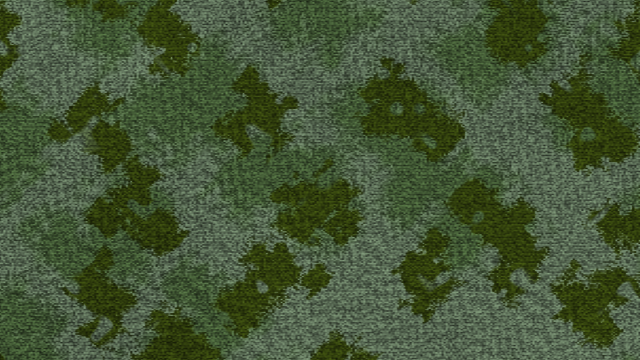
Give the GLSL for this texture, as a Shadertoy shader.

```glsl
const vec3 GREY_GREEN = vec3(0.350, 0.420, 0.332);
const vec3 LEAF_GREEN = vec3(0.250, 0.345, 0.195);
const vec3 OLIVE = vec3(0.192, 0.248, 0.050);

const float CELL = 0.33;           // camouflage cell, in canvas heights
const float OLIVE_SHARE = 0.80;    // chance that a cell holds a shape
const float GREEN_SHARE = 0.88;
const float GREEN_GROWTH = 0.08;   // widening of the green shapes
const float OLIVE_SOFTNESS = 0.035;
const float GREEN_SOFTNESS = 0.11;
const float RAGGEDNESS = 0.17;
const float FRINGE = 0.06;         // threads that break up the edges

const vec2 THREADS = vec2(170.0, 250.0);
const vec2 STITCHES = vec2(95.0, 112.0);
const float THREAD_CONTRAST = 0.75;
const float ROW_CONTRAST = 0.08;
const float STITCH_CONTRAST = 0.07;
const float BRIGHTNESS = 0.95;
const float TAU = 6.2831853;

float hash(vec2 p) {
    return fract(sin(dot(p, vec2(127.1, 311.7))) * 43758.5453);
}

vec2 hash2(vec2 p) {
    return vec2(hash(p), hash(p + 37.3));
}

float noise(vec2 p) {
    vec2 i = floor(p), f = fract(p);
    f = f * f * (3.0 - 2.0 * f);
    float low = mix(hash(i), hash(i + vec2(1.0, 0.0)), f.x);
    float high = mix(hash(i + vec2(0.0, 1.0)), hash(i + 1.0), f.x);
    return mix(low, high, f.y);
}

float boxDistance(vec2 p, vec2 halfSize) {
    vec2 d = abs(p) - halfSize;
    return length(max(d, 0.0)) + min(max(d.x, d.y), 0.0);
}

// Distance to scattered bars, each with two squares stuck to its sides
float blockDistance(vec2 p, float share, float seed) {
    vec2 home = floor(p);
    float nearest = 1.0;
    for (int y = -1; y <= 1; y++) {
        for (int x = -1; x <= 1; x++) {
            vec2 cell = home + vec2(x, y);
            vec2 key = cell + seed;
            if (hash(key + 5.7) > share) continue;

            vec2 q = p - cell - 0.5 - 0.4 * (hash2(key) - 0.5);
            if (hash(key + 9.1) < 0.5) q = q.yx;
            float halfLength = mix(0.22, 0.50, hash(key + 2.9));
            nearest = min(nearest, boxDistance(q, vec2(halfLength, 0.17)));

            for (int k = 0; k < 2; k++) {
                vec2 r = hash2(key + 13.0 + 7.0 * float(k));
                float side = float(2 * k - 1);
                vec2 corner = vec2((2.0 * r.x - 1.0) * halfLength, side * 0.20);
                float halfSide = mix(0.08, 0.16, r.y);
                nearest = min(nearest, boxDistance(q - corner, vec2(halfSide)));
            }
        }
    }
    return nearest;
}

// Blocky wear, streaked along both diagonals
float wear(vec2 p) {
    float streaks = noise(p * vec2(5.0, 17.0)) + noise(p * vec2(15.0, 6.0) + 31.0);
    return 0.6 * streaks + 0.4 * noise(p * 3.5 + 11.0) - 0.8;
}

void mainImage(out vec4 fragColor, in vec2 fragCoord) {
    vec2 uv = fragCoord / iResolution.y;
    vec2 diagonal = vec2(uv.x + uv.y, uv.y - uv.x) * 0.70711 / CELL;
    float thread = noise(uv * THREADS);
    float fringe = FRINGE * (thread - 0.5);

    // Soft green underlayer
    float green = blockDistance(diagonal * 0.85 + 4.3, GREEN_SHARE, 71.0);
    green += 1.5 * RAGGEDNESS * wear(diagonal * 0.8 + 19.0) + 2.0 * fringe;
    float greenMask = 1.0 - smoothstep(-GREEN_SOFTNESS, GREEN_SOFTNESS, green - GREEN_GROWTH);

    // Crisper olive blocks, with small worn holes
    float olive = blockDistance(diagonal + 2.6, OLIVE_SHARE, 23.0);
    olive += RAGGEDNESS * wear(diagonal) + fringe;
    float hole = noise(diagonal * 7.0 + 50.0) - 0.80;
    olive = max(olive, 0.5 * hole + 0.3 * min(olive + 0.16, 0.0));
    float oliveMask = 1.0 - smoothstep(-OLIVE_SOFTNESS, OLIVE_SOFTNESS, olive);

    vec3 color = mix(GREY_GREEN, LEAF_GREEN, 0.92 * greenMask);
    color = mix(color, OLIVE, oliveMask);

    // Knitted cloth: uneven rows, staggered stitches and random threads
    float row = uv.y * STITCHES.y + 0.5 * noise(uv * vec2(35.0, 12.0));
    float column = uv.x * STITCHES.x + 0.5 * floor(row);
    float shade = BRIGHTNESS + THREAD_CONTRAST * (thread - 0.5);
    shade += ROW_CONTRAST * sin(TAU * row);
    shade += STITCH_CONTRAST * sin(TAU * column) * sin(0.5 * TAU * fract(row));
    shade += 0.12 * (noise(uv * vec2(25.0, 60.0)) - 0.5);
    shade += 0.10 * (noise(uv * 2.5 + 8.0) - 0.5);

    fragColor = vec4(clamp(color * shade, 0.0, 1.0), 1.0);
}
```
